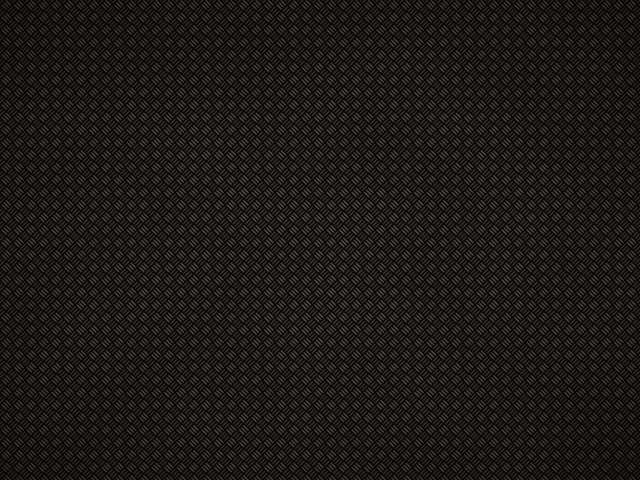
A WebGL 2 fragment shader for this texture:

```glsl
#version 300 es
precision highp float;

uniform vec2 u_resolution;
out vec4 fragColor;

float hash(vec2 p) {
    p = fract(p * vec2(0.1031, 0.1137));
    p += dot(p, p.yx + 33.33);
    return fract((p.x + p.y) * p.x * 7.13);
}

vec2 gradientAt(vec2 cell) {
    float angle = 6.2832 * hash(cell);
    return vec2(cos(angle), sin(angle));
}

float gradientNoise(vec2 p) {
    vec2 i = floor(p), f = fract(p);
    vec2 u = f * f * f * (f * (f * 6.0 - 15.0) + 10.0);
    float a = dot(gradientAt(i), f);
    float b = dot(gradientAt(i + vec2(1, 0)), f - vec2(1, 0));
    float c = dot(gradientAt(i + vec2(0, 1)), f - vec2(0, 1));
    float d = dot(gradientAt(i + vec2(1, 1)), f - vec2(1, 1));
    return mix(mix(a, b, u.x), mix(c, d, u.x), u.y);
}

float roundedBar(vec2 p, vec2 halfSize, float radius) {
    vec2 d = abs(p) - halfSize + radius;
    return length(max(d, 0.0)) + min(max(d.x, d.y), 0.0) - radius;
}

// Diagonal basket weave: three bars per block, turned in alternate blocks
vec3 weave(vec2 p, float softness) {
    vec2 q = vec2(p.x + p.y, p.y - p.x);
    vec2 block = floor(q);
    vec2 local = fract(q);
    float turned = mod(block.x + block.y, 2.0);
    if (turned > 0.5) local = local.yx;

    float strand = floor(local.y * 3.0);
    vec2 bar = vec2(local.x - 0.5, (fract(local.y * 3.0) - 0.5) / 3.0);
    float d = roundedBar(bar, vec2(0.43, 0.105), 0.07);
    float coverage = 1.0 - smoothstep(-softness, softness, d);

    // Rounded strand, lit along its upper side and fading at the ends
    float across = (bar.y - 0.02) / 0.125;
    float sheen = 1.0 - 0.5 * across * across;
    sheen *= 1.0 - 1.3 * bar.x * bar.x;
    float wear = 0.93 + 0.14 * hash(block + strand * 17.0);
    vec3 strandColor = mix(vec3(0.215, 0.205, 0.188), vec3(0.30, 0.287, 0.265), turned);
    return mix(vec3(0.022, 0.016, 0.014), strandColor * sheen * wear, coverage);
}

void main() {
    vec2 uv = gl_FragCoord.xy / u_resolution.y;
    float pixel = 1.0 / u_resolution.y;

    // Average nine samples over each pixel
    vec3 color = vec3(0.0);
    for (int y = -1; y <= 1; y++) {
        for (int x = -1; x <= 1; x++) {
            vec2 offset = vec2(x, y) * pixel / 3.0;
            color += weave((uv + offset) * 38.4, 18.0 * pixel) / 9.0;
        }
    }

    // Uneven tone and darkened corners
    vec2 centered = gl_FragCoord.xy / u_resolution - 0.5;
    float vignette = 1.08 - 0.8 * dot(centered, centered);
    float tone = 1.0 + 0.10 * gradientNoise(uv * 5.0);
    fragColor = vec4(color * vignette * tone, 1.0);
}
```
